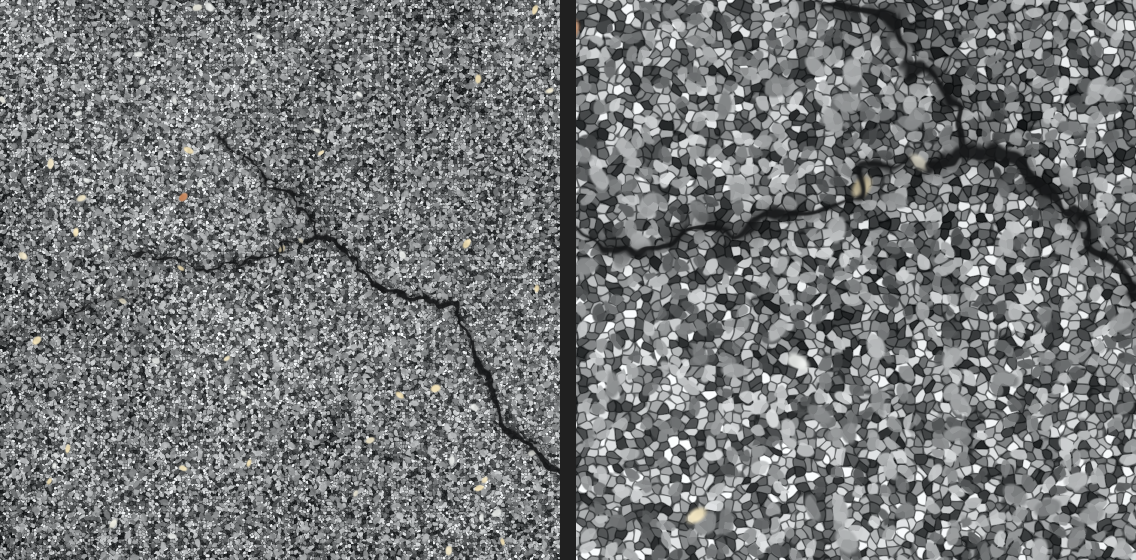
Left, the full canvas; right, a detail of the centre.
This texture is drawn by a Shadertoy shader. Its source:

```glsl
// Worn grey asphalt: packed angular grit, scattered pale pebbles and a branching crack.

vec2 hash2(vec2 p) {
    return fract(sin(vec2(dot(p, vec2(127.1, 311.7)), dot(p, vec2(269.5, 183.3)))) * 43758.55);
}

float noise(vec2 p) {
    vec2 cell = floor(p), f = fract(p);
    f = f * f * (3.0 - 2.0 * f);
    float low = mix(hash2(cell).x, hash2(cell + vec2(1, 0)).x, f.x);
    float high = mix(hash2(cell + vec2(0, 1)).x, hash2(cell + vec2(1, 1)).x, f.x);
    return mix(low, high, f.y);
}

// Voronoi with randomly turned, stretched cells: centre distance, edge gap, two random ids
vec4 grains(vec2 p) {
    vec2 cell = floor(p), id = vec2(0);
    float nearest = 9.0, second = 9.0;
    for (int y = -1; y <= 1; y++)
    for (int x = -1; x <= 1; x++) {
        vec2 c = cell + vec2(x, y);
        vec2 q = c + 0.1 + 0.8 * hash2(c) - p;
        vec2 r = hash2(c + 71.3);
        float a = 6.2832 * r.x;
        q = mat2(cos(a), -sin(a), sin(a), cos(a)) * q;
        float d = length(q * vec2(0.78, 1.05 + 0.45 * r.y));
        if (d < nearest) {
            second = nearest;
            nearest = d;
            id = hash2(c + 37.7);
        } else second = min(second, d);
    }
    return vec4(nearest, second - nearest, id);
}

// Coverage of the cells whose id passes a threshold, trimmed to a radius
float chipMask(vec4 g, float threshold, float radius) {
    float body = 1.0 - smoothstep(radius - 0.08, radius + 0.08, g.x);
    return step(threshold, g.z) * body * smoothstep(0.04, 0.2, g.y);
}

float segment(vec2 p, vec2 a, vec2 b) {
    vec2 ab = b - a;
    return length(p - a - ab * clamp(dot(p - a, ab) / dot(ab, ab), 0.0, 1.0));
}

// Signed distance to the crack, widening along its main run
float crack(vec2 p) {
    vec2 trunk[12] = vec2[](
        vec2(0.384, 0.753), vec2(0.443, 0.714), vec2(0.479, 0.661), vec2(0.521, 0.651),
        vec2(0.569, 0.583), vec2(0.638, 0.538), vec2(0.664, 0.495), vec2(0.729, 0.464),
        vec2(0.810, 0.458), vec2(0.846, 0.375), vec2(0.898, 0.245), vec2(1.03, 0.14));
    vec2 branch[4] = vec2[](vec2(0.569, 0.583), vec2(0.456, 0.542), vec2(0.378, 0.521), vec2(0.24, 0.547));
    vec2 tail[4] = vec2[](vec2(-0.03, 0.39), vec2(0.09, 0.424), vec2(0.2, 0.468), vec2(0.24, 0.475));

    // Jagged wander
    p += 0.018 * (vec2(noise(p * 42.0), noise(p * 42.0 + 50.0)) - 0.5);
    p += 0.009 * (vec2(noise(p * 120.0), noise(p * 120.0 + 90.0)) - 0.5);

    float d = 1.0;
    for (int i = 0; i < 11; i++)
        d = min(d, segment(p, trunk[i], trunk[i + 1]) - mix(0.0008, 0.0042, min(float(i) / 7.0, 1.0)));
    for (int i = 0; i < 3; i++) {
        d = min(d, segment(p, branch[i], branch[i + 1]) - 0.0015);
        d = min(d, segment(p, tail[i], tail[i + 1]) - 0.001);
    }
    return d + 0.004 * (noise(p * 75.0) - 0.45);
}

vec3 asphalt(vec2 p) {
    // Fine grit with dark gaps and bright flecks
    vec4 grit = grains(p * 185.0);
    float tone = mix(0.13 + 0.76 * grit.z, 0.95, step(0.93, grit.w));
    tone *= mix(0.4, 1.0, smoothstep(0.0, 0.28, grit.y));

    // Medium chips, then larger stones
    vec4 chip = grains(p * 105.0 + 17.0);
    tone = mix(tone, 0.3 + 0.5 * chip.w + 0.14 * (grit.z - 0.5), chipMask(chip, 0.5, 0.48));
    vec4 stone = grains(p * 60.0 + 43.0);
    tone = mix(tone, 0.45 + 0.28 * stone.w + 0.1 * (grit.z - 0.5), chipMask(stone, 0.86, 0.38));

    // Broad patches and the cool grey tint
    tone += 0.08 * (noise(p * 5.0) - 0.5) + 0.05 * (noise(p * 17.0) - 0.5);
    vec3 color = tone + vec3(-0.008, 0.002, 0.007);

    // Sparse white and cream pebbles, rarely an orange one
    vec4 pebble = grains(p * 38.0 + 9.0);
    vec3 pebbleColor = mix(vec3(0.88, 0.89, 0.88), vec3(0.92, 0.86, 0.7), smoothstep(0.3, 0.7, pebble.w));
    pebbleColor = mix(pebbleColor, vec3(0.78, 0.54, 0.38), step(0.96, pebble.w));
    pebbleColor += 0.12 * (noise(p * 160.0) - 0.5);
    color = mix(color, pebbleColor, chipMask(pebble, 0.955, 0.16 + 0.12 * fract(pebble.w * 7.0)));

    // Crack and the dirt along its rim
    float d = crack(p);
    color *= 1.0 - 0.28 * exp(-max(d, 0.0) * 110.0);
    return mix(color, vec3(0.08, 0.085, 0.09), 0.9 * (1.0 - smoothstep(-0.001, 0.002, d)));
}

void mainImage(out vec4 fragColor, in vec2 fragCoord) {
    // Average four samples for smooth edges
    vec3 sum = vec3(0);
    for (int i = 0; i < 4; i++) {
        vec2 offset = vec2(i % 2, i / 2) * 0.5 - 0.25;
        sum += asphalt((fragCoord + offset) / iResolution.y);
    }
    fragColor = vec4(clamp(sum / 4.0, 0.0, 1.0), 1.0);
}
```
